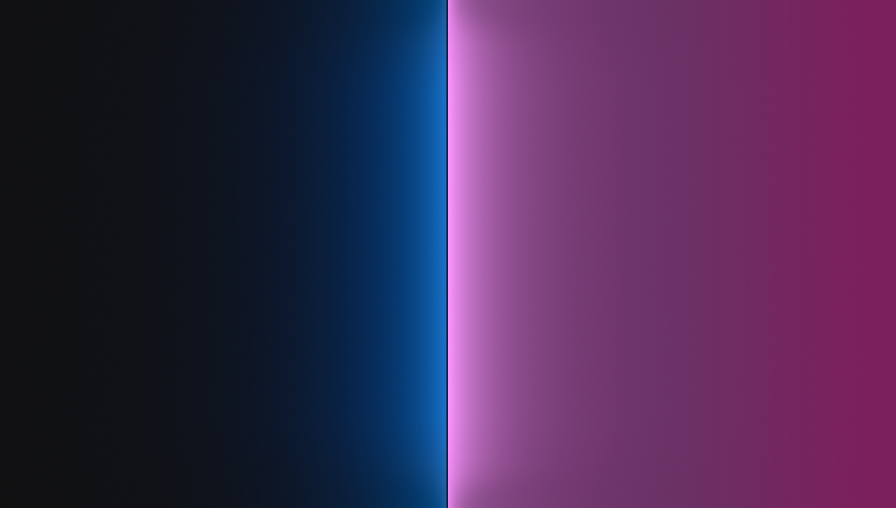
A Shadertoy shader for this background:

```glsl
// Two dark panels meet at a vertical seam: blue light spills left, pink light right.
// Each side adds a wide and a narrow exponential glow to a slow base gradient;
// the glows taper at the top and bottom, and a thin dark line marks the seam.

#define SEAM_X 0.5
#define SEAM_HALF_WIDTH 0.0009
#define BLUE_CORE_WIDTH 0.025
#define PINK_CORE_WIDTH 0.033
#define END_TAPER 0.10
#define END_CORE_SCALE 0.35
#define END_WIDE_SCALE 0.78
#define GRAIN 0.004

const vec3 CHARCOAL = vec3(0.065, 0.065, 0.065);
const vec3 PLUM     = vec3(0.40, 0.18, 0.38);
const vec3 MAGENTA  = vec3(0.485, 0.122, 0.363);
const vec3 SEAM_INK = vec3(0.03, 0.07, 0.17);

float hash(vec2 p) {
    return fract(sin(dot(p, vec2(127.1, 311.7))) * 43758.5453);
}

// Blue panel; d is the distance from the seam in canvas widths.
vec3 bluePanel(float d, float coreScale, float wideScale) {
    vec3 wide = vec3(-0.09, 0.30, 0.60) * exp(-d / vec3(0.11, 0.08, 0.11));
    vec3 core = vec3(0.145, 0.10, 0.15) * exp(-d / (BLUE_CORE_WIDTH * coreScale));
    return CHARCOAL + wide * wideScale + core;
}

// Pink panel, with its base turning to magenta at the far side.
vec3 pinkPanel(float d, float coreScale, float wideScale) {
    vec3 base = mix(PLUM, MAGENTA, smoothstep(0.22, 0.5, d));
    vec3 wide = vec3(0.25, 0.22, 0.30) * exp(-d / 0.10);
    vec3 core = vec3(0.34, 0.19, 0.33) * exp(-d / (PINK_CORE_WIDTH * coreScale));
    return base + wide * wideScale + core;
}

void mainImage(out vec4 fragColor, in vec2 fragCoord) {
    vec2 uv = fragCoord / iResolution.xy;
    float pixel = 1.0 / iResolution.x;
    float offset = uv.x - SEAM_X;
    float d = abs(offset);

    // Taper of the light near both ends of the seam
    float endDistance = min(uv.y, 1.0 - uv.y);
    float coreScale = mix(END_CORE_SCALE, 1.0, smoothstep(0.0, END_TAPER, endDistance));
    float wideScale = mix(END_WIDE_SCALE, 1.0, smoothstep(0.0, 2.0 * END_TAPER, endDistance));

    // Panels joined with a smooth edge
    float side = smoothstep(-0.5 * pixel, 0.5 * pixel, offset);
    vec3 color = mix(bluePanel(d, coreScale, wideScale),
                     pinkPanel(d, coreScale, wideScale), side);

    // Dark seam, set just to the left of the pink edge
    float lineDistance = abs(offset + SEAM_HALF_WIDTH) - SEAM_HALF_WIDTH;
    float line = 1.0 - smoothstep(-0.5 * pixel, 0.5 * pixel, lineDistance);
    color = mix(color, SEAM_INK, 0.85 * line);

    // Faint grain against banding
    color += GRAIN * (hash(floor(uv * vec2(512.0, 290.0))) - 0.5);

    fragColor = vec4(clamp(color, 0.0, 1.0), 1.0);
}
```
